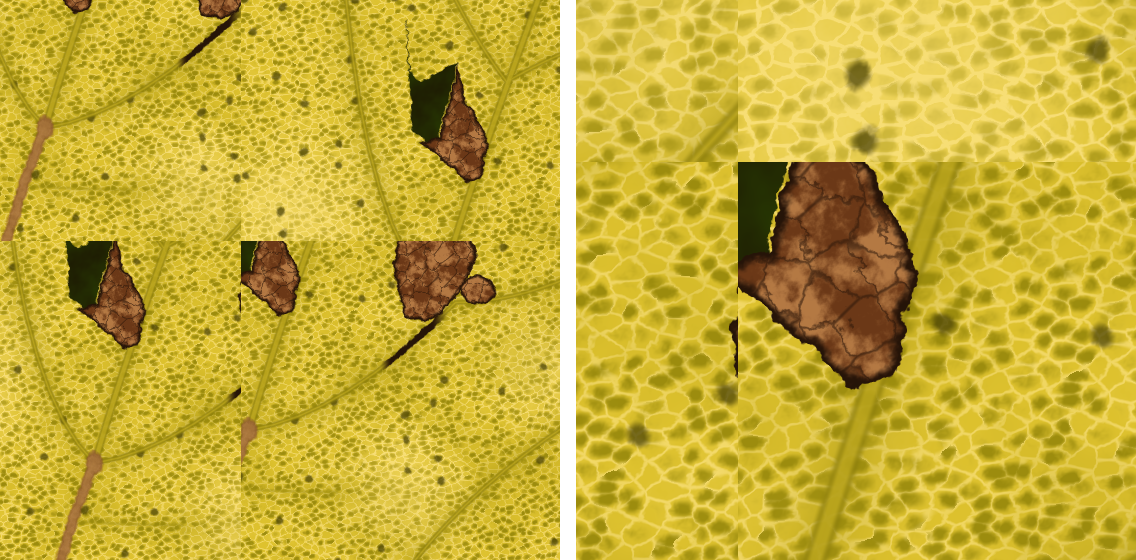
Left, the full canvas; right, a detail of the centre.
Give the GLSL for this texture, as a WebGL 2 fragment shader.

```glsl
#version 300 es
precision highp float;

#define ZOOM 7.68
#define SEAM vec2(0.43, 0.57)
#define CELL_FREQ 9.5
#define VEIN_WIDTH 0.05
#define SPOT_AMOUNT 0.95
#define GOLD vec3(0.87, 0.76, 0.18)
#define OLIVE vec3(0.60, 0.54, 0.05)
#define PALE vec3(0.97, 0.87, 0.46)
#define TAN vec3(0.64, 0.43, 0.24)
#define UMBER vec3(0.42, 0.22, 0.09)
#define SHADE vec3(0.12, 0.12, 0.01)

uniform vec2 u_resolution;
out vec4 fragColor;

vec2 hash2(vec2 p) {
    p = vec2(dot(p, vec2(127.1, 311.7)), dot(p, vec2(269.5, 183.3)));
    return fract(sin(p) * 43758.55);
}

// Cellular noise: nearest distance, second distance, cell id
vec3 cells(vec2 p) {
    vec2 base = floor(p);
    vec3 best = vec3(9.0, 9.0, 0.0);
    for (int y = -1; y <= 1; y++)
    for (int x = -1; x <= 1; x++) {
        vec2 c = base + vec2(x, y);
        vec2 h = hash2(c);
        float d = length(c + 0.1 + 0.8 * h - p);
        if (d < best.x) best = vec3(d, best.x, fract(h.x * 7.3 + h.y * 5.1));
        else best.y = min(best.y, d);
    }
    return best;
}

// Layered sines, about -1 to 1
float waves(vec2 p) {
    float sum = 0.0, amp = 0.5;
    for (int i = 0; i < 5; i++) {
        sum += amp * sin(p.x + 1.7 * sin(p.y)) * cos(p.y - 1.3 * sin(p.x * 0.8));
        p = mat2(1.5, 1.1, -1.1, 1.5) * p + 2.3;
        amp *= 0.62;
    }
    return sum;
}

float segment(vec2 p, vec2 a, vec2 b) {
    vec2 d = b - a;
    return length(p - a - d * clamp(dot(p - a, d) / dot(d, d), 0.0, 1.0));
}

// Distance to a quadratic curve
float curve(vec2 p, vec2 a, vec2 m, vec2 b) {
    float d = 99.0;
    vec2 last = a;
    for (int i = 1; i <= 8; i++) {
        float t = float(i) / 8.0;
        vec2 next = mix(mix(a, m, t), mix(m, b, t), t);
        d = min(d, segment(p, last, next));
        last = next;
    }
    return d;
}

// Signed distance to an eight-sided outline
float outline(vec2 p, vec2 v[8]) {
    float d = 99.0, side = 1.0;
    for (int i = 0; i < 8; i++) {
        vec2 a = v[i], b = v[(i + 7) % 8];
        d = min(d, segment(p, a, b));
        if ((a.y > p.y) != (b.y > p.y) &&
            p.x < a.x + (b.x - a.x) * (p.y - a.y) / (b.y - a.y)) side = -side;
    }
    return side * d;
}

float cover(float d) {
    float px = ZOOM / min(u_resolution.x, u_resolution.y);
    return smoothstep(px, -px, d);
}

float glow(vec2 p, vec2 c, float r) {
    return exp(-dot(p - c, p - c) / (r * r));
}

vec3 leafBlade(vec2 p, float veins) {
    float broad = waves(p * 1.6), fine = waves(p * 11.0 + 4.0);
    float pale = glow(p, vec2(-2.1, 1.1), 1.1) + glow(p, vec2(2.1, -0.8), 0.8)
               + glow(p, vec2(4.0, 0.9), 0.7) + 0.3 * broad;
    vec2 q = mat2(0.75, 0.62, 0.66, -1.05) * p + 0.03 * fine;
    vec3 c = cells(q * CELL_FREQ);
    vec3 dots = cells(p * 2.1 + 0.05 * fine);
    // Pale net, olive speckles, scattered dark dots
    float net = 1.0 - smoothstep(0.02, 0.26, c.y - c.x);
    float spot = smoothstep(0.58, 0.15, c.x) * smoothstep(0.15, 0.65, c.z + 0.25 * fine);
    vec3 col = mix(GOLD, PALE, clamp(net * 0.75 + 0.55 * pale + 0.12 * fine, 0.0, 1.0));
    col = mix(col, OLIVE, clamp(spot * SPOT_AMOUNT * (1.0 - 0.6 * pale), 0.0, 0.95));
    col = mix(col, OLIVE, 0.5 * exp(-veins * 7.0) + 0.12 * smoothstep(0.0, 0.7, -broad));
    float dark = smoothstep(0.16, 0.06, dots.x) * step(0.62, dots.z);
    return mix(col, OLIVE * 0.5, 0.75 * dark);
}

vec3 witheredSkin(vec2 p, float d) {
    float mottle = waves(p * 7.0) + 0.5 * waves(p * 21.0);
    vec3 c = cells(p * 5.0 + 0.25 * mottle);
    vec3 col = mix(UMBER, TAN * 1.1, smoothstep(-0.45, 0.55, mottle));
    col = mix(col, UMBER * 0.45, 0.6 * smoothstep(0.12, 0.0, c.y - c.x));
    return mix(col, UMBER * 0.35, smoothstep(-0.06, -0.01, d));
}

void main() {
    vec2 uv = gl_FragCoord.xy / u_resolution;
    // Four panels show one leaf at different offsets
    bool left = uv.x < SEAM.x, top = uv.y > SEAM.y;
    vec2 hub = top ? (left ? vec2(0.081, 0.772) : vec2(0.781, 0.470))
                   : (left ? vec2(0.169, 0.173) : vec2(0.445, 0.232));
    vec2 p = (uv - hub) * ZOOM;
    float rough = waves(p * 13.0);

    // Veins spreading from the hub
    float mid = curve(p, vec2(0), vec2(0.4, 1.4), vec2(1.38, 4.07));
    float right = curve(p, vec2(0), vec2(1.3, 0.2), vec2(2.83, 1.75));
    float side = min(right, curve(p, vec2(0), vec2(-0.95, 0.9), vec2(-1.25, 4.07)));
    side = min(side, curve(p, vec2(2.83, 1.75), vec2(3.6, 1.75), vec2(4.4, 2.1)));
    side = min(side, curve(p, vec2(0.95, 2.95), vec2(0.6, 3.4), vec2(0.25, 4.07)));
    side = min(side, curve(p, vec2(0.95, 2.95), vec2(1.3, 3.15), vec2(1.68, 3.32)));
    side = min(side, curve(p, vec2(2.28, -1.78), vec2(3.1, -0.75), vec2(4.4, 0.1)));
    float faint = curve(p, vec2(-0.2, -0.8), vec2(0.5, -0.85), vec2(1.2, -0.85));
    float veins = min(mid, side + 0.02);
    vec3 col = leafBlade(p, min(veins, faint + 0.1));
    vec3 rib = mix(mix(GOLD, OLIVE, 0.55), OLIVE * 0.9, smoothstep(0.015, VEIN_WIDTH, veins));
    col = mix(col, rib, 0.85 * smoothstep(VEIN_WIDTH + 0.02, VEIN_WIDTH - 0.02, veins));
    col = mix(col, OLIVE, 0.4 * cover(faint - 0.02));

    // Brown stem and scorched stretch of vein
    float stem = curve(p, vec2(0), vec2(-0.25, -0.55), vec2(-0.6, -1.8));
    stem = min(stem - 0.075, length(p * vec2(1.0, 0.75)) - 0.12) + 0.025 * rough;
    vec3 bark = mix(TAN, UMBER, smoothstep(-0.05, 0.01, stem) * 0.6 + 0.2 * rough);
    col = mix(col, bark, 0.9 * smoothstep(0.02, -0.03, stem));
    float scorch = smoothstep(1.78, 1.95, p.x) * smoothstep(2.75, 2.5, p.x);
    col = mix(col, UMBER * 0.35, scorch * cover(right - 0.045 + 0.025 * rough));

    // Torn hole and withered flaps
    vec2 w = p + 0.035 * vec2(rough, waves(p.yx * 12.0));
    float hole = outline(w, vec2[8](vec2(-0.42, 3.8), vec2(-0.40, 3.1), vec2(-0.22, 2.95),
        vec2(0.28, 3.22), vec2(0.15, 2.72), vec2(0.0, 2.15), vec2(-0.1, 2.12), vec2(-0.34, 2.25)));
    float flap = outline(w, vec2[8](vec2(0.28, 3.19), vec2(0.38, 2.7), vec2(0.6, 2.35),
        vec2(0.7, 2.1), vec2(0.6, 1.65), vec2(0.42, 1.57), vec2(-0.23, 2.12), vec2(0.03, 2.2)));
    float blot = outline(w, vec2[8](vec2(1.98, 2.2), vec2(2.13, 1.55), vec2(2.43, 1.5),
        vec2(2.6, 1.58), vec2(2.88, 1.9), vec2(3.13, 2.4), vec2(2.98, 2.75), vec2(2.05, 2.75)));
    blot = min(blot, length((w - vec2(3.13, 1.93)) * vec2(0.9, 1.1)) - 0.22);
    col = mix(col, SHADE + vec3(0.02, 0.06, 0.0) * (0.5 + waves(p * 3.0)), cover(hole));
    float skin = min(flap, blot);
    col = mix(col, witheredSkin(p, skin), cover(skin));
    fragColor = vec4(clamp(col, 0.0, 1.0), 1.0);
}
```
